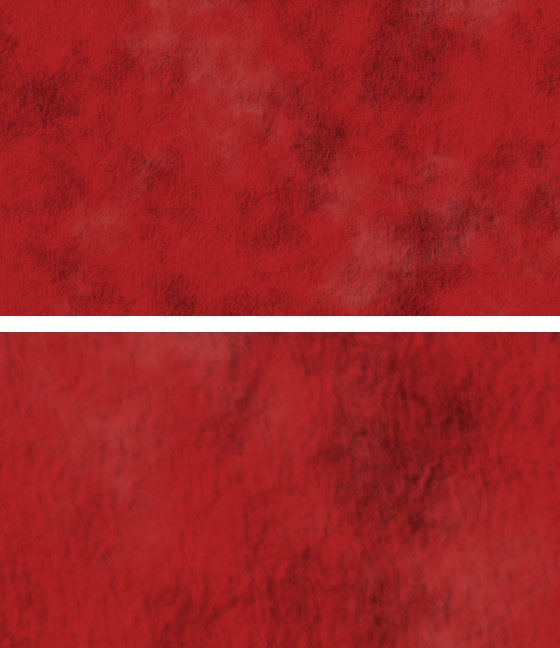
Top, the full canvas; bottom, a detail of the centre.
Reproduce this texture procedurally as a Shadertoy shader.

```glsl
// Weathered red plaster: broad dark stains and pale worn patches over
// a crisp, upright chipped relief lit from the upper left.
// All layers come from gradient noise summed over octaves.

const vec3 RED_PAINT = vec3(0.602, 0.111, 0.120);
const vec3 WORN_PAINT = vec3(0.622, 0.240, 0.235);
const vec2 LIGHT_STEP = vec2(0.0026, -0.0022);

// Unit gradient for a lattice cell, from an integer hash
vec2 cellGradient(vec2 cell) {
    uvec2 q = uvec2(ivec2(cell) + 32768);
    uint h = q.x * 1597334677u ^ q.y * 3812015801u;
    h = (h ^ (h >> 15)) * 2246822519u;
    h ^= h >> 13;
    float angle = float(h & 65535u) / 65536.0 * 6.28318;
    return vec2(cos(angle), sin(angle));
}

float gradientNoise(vec2 p) {
    vec2 cell = floor(p);
    vec2 f = p - cell;
    vec2 u = f * f * f * (f * (f * 6.0 - 15.0) + 10.0);
    vec2 right = vec2(1.0, 0.0);
    vec2 up = vec2(0.0, 1.0);
    float a = dot(cellGradient(cell), f);
    float b = dot(cellGradient(cell + right), f - right);
    float c = dot(cellGradient(cell + up), f - up);
    float d = dot(cellGradient(cell + 1.0), f - 1.0);
    return mix(mix(a, b, u.x), mix(c, d, u.x), u.y);
}

// Octave sum; each octave is turned by a small angle to hide the lattice
float fractalNoise(vec2 p, int octaves, float gain) {
    float sum = 0.0;
    float amplitude = 1.0;
    for (int i = 0; i < octaves; i++) {
        sum += amplitude * gradientNoise(p);
        p = mat2(0.96, 0.28, -0.28, 0.96) * p * 2.03 + 17.3;
        amplitude *= gain;
    }
    return sum;
}

// Plaster height: short chips, a little taller than wide, bent by a warp
float plasterHeight(vec2 p) {
    vec2 bend = vec2(gradientNoise(p * 19.0), gradientNoise(p * 19.0 + 40.0));
    vec2 q = p + 0.014 * bend;
    q.x += 0.10 * q.y;
    return fractalNoise(q * vec2(72.0, 46.0), 3, 0.62);
}

// Slope facing the light, positive on lit sides
float reliefLight(vec2 p, vec2 stepToLight) {
    return plasterHeight(p + stepToLight) - plasterHeight(p - stepToLight);
}

// Soft coverage of a cloudy patch, from 0 to 1
float patchCover(vec2 p, float bias, float low, float high) {
    return smoothstep(low, high, fractalNoise(p, 6, 0.62) + bias);
}

void mainImage(out vec4 fragColor, in vec2 fragCoord) {
    vec2 p = fragCoord / iResolution.y;
    float across = fragCoord.x / iResolution.x;

    // Broad layers
    float stain = patchCover(p * vec2(2.9, 2.6) + 5.7, 0.0, -0.22, 0.72);
    float wornBias = 0.26 * smoothstep(0.45, 1.0, across);
    float worn = patchCover(p * 1.8 + 31.4, wornBias, 0.02, 0.75);
    float mottle = fractalNoise(p * vec2(11.0, 9.0) + 63.0, 5, 0.65);

    // Fine layers
    float pits = smoothstep(0.12, 0.55, fractalNoise(p * vec2(46.0, 34.0) + 9.0, 3, 0.6));
    float grain = reliefLight(p, LIGHT_STEP);

    // Brightness: stains darken and roughen the surface
    float shade = 1.105 - 0.27 * stain + 0.085 * mottle;
    shade -= pits * mix(0.05, 0.15, stain);
    shade += grain * mix(0.12, 0.20, stain);

    // Highlights flatten out, so the bright side stays even
    shade -= 0.45 * max(shade - 1.08, 0.0);

    // Worn paint shows a greyer, paler red in uneven streaks
    float fade = worn * clamp(0.55 + 0.45 * mottle, 0.0, 0.8);
    vec3 color = mix(RED_PAINT, WORN_PAINT, fade) * shade;
    fragColor = vec4(clamp(color, 0.0, 1.0), 1.0);
}
```
